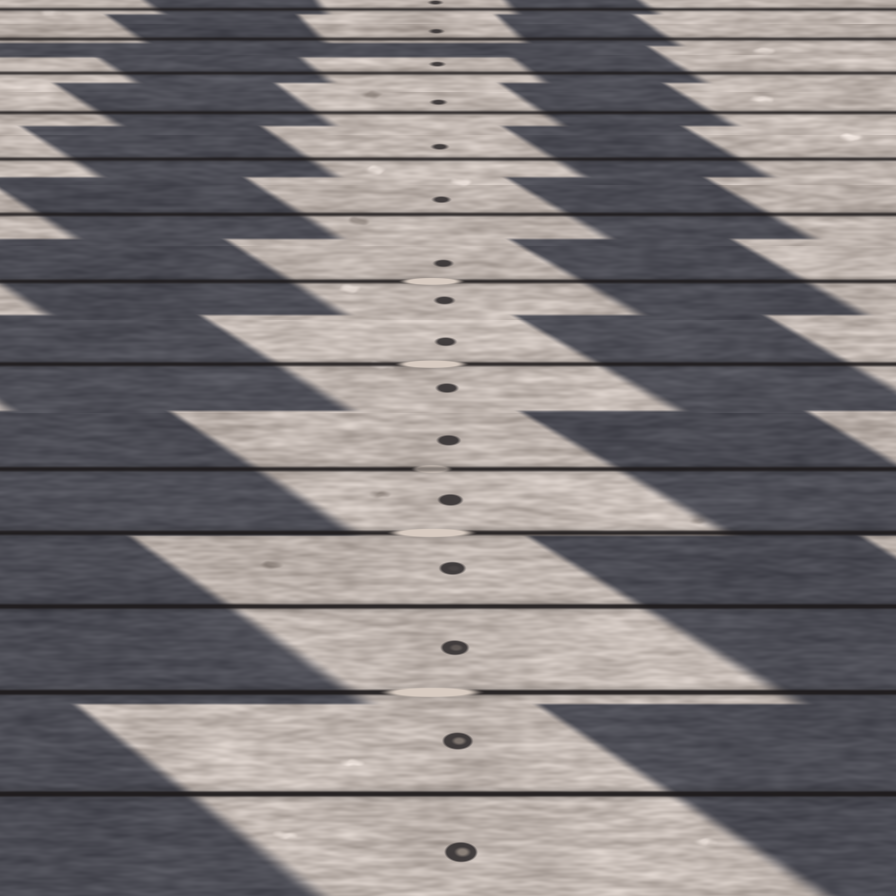
This texture is drawn by a Shadertoy shader. Its source:

```glsl
// Wooden deck in perspective, crossed by saw-toothed shadows of a railing.
// Rows are spaced as 1/depth below a horizon; every shadow edge slants across
// one row and then jumps back. Grooves, screws and grain follow the boards.

#define HORIZON 0.469        // height of the vanishing line above the top edge
#define DEPTH 7.115          // perspective strength
#define ROW_OFFSET 5.67      // row number shift
#define PITCH 0.4795         // board depth, in shadow rows
#define GROOVE_PHASE 0.06    // depth of groove zero
#define SUN vec3(0.745, 0.705, 0.68)
#define SHADE vec3(0.295, 0.297, 0.33)
#define GROOVE vec3(0.13, 0.115, 0.12)
#define GLINT vec3(0.85, 0.80, 0.76)
#define GRAIN 0.13

float hash(vec2 p) {
    p = fract(p * vec2(0.1031, 0.1137));
    p += dot(p, p.yx + 33.33);
    return fract((p.x + p.y) * p.x * 17.0);
}

vec2 gradient(vec2 cell) {
    float angle = 6.2832 * hash(cell);
    return vec2(cos(angle), sin(angle));
}

float gradientNoise(vec2 p) {
    vec2 i = floor(p), f = p - i, u = f * f * (3.0 - 2.0 * f);
    vec2 e = vec2(1, 0);
    return mix(mix(dot(gradient(i), f), dot(gradient(i + e), f - e), u.x),
               mix(dot(gradient(i + e.yx), f - e.yx), dot(gradient(i + 1.0), f - 1.0), u.x), u.y);
}

// Screen height (downwards) of a depth, and the depth of a screen height
float depthToY(float n) { return DEPTH / (n + ROW_OFFSET) - HORIZON; }
float yToDepth(float y) { return DEPTH / (y + HORIZON) - ROW_OFFSET; }

// Sunlight in one row of teeth; four slanted edges alternate sun and shade
float rowLight(vec2 p, float row, float scale) {
    float top = depthToY(row), bottom = depthToY(row - 1.0);
    float t = (p.y - top) / (bottom - top);
    vec4 edgeTop = vec4(0.130, 0.337, 0.552, 0.7005) + vec4(-0.76, -0.3215, 0.06, 0.436) * top;
    vec4 edgeBottom = vec4(0.1875, 0.3645, 0.570, 0.724) + vec4(-0.385, 0.06, 0.41, 0.69) * bottom;
    float blur = 0.003 + (0.006 + 0.014 * clamp(t, 0.0, 1.0)) * scale;
    vec4 past = smoothstep(-blur, blur, p.x - mix(edgeTop, edgeBottom, t));
    return 1.0 - past.x + past.y - past.z + past.w;
}

void mainImage(out vec4 fragColor, in vec2 fragCoord) {
    vec2 p = fragCoord / iResolution.xy;
    p.y = 1.0 - p.y;
    float soft = max(0.0018, 0.8 / iResolution.y);
    float scale = (p.y + HORIZON) / (1.0 + HORIZON);
    float depth = yToDepth(p.y);

    // Shadow teeth, blended over the nearest step between rows
    float stepRow = floor(depth + 0.5);
    float light = mix(rowLight(p, stepRow + 1.0, scale), rowLight(p, stepRow, scale),
                      smoothstep(-soft, soft, p.y - depthToY(stepRow)));
    // Thin cross shadow near the far end
    light *= 1.0 - smoothstep(soft, -soft, abs(p.y - 0.056) - 0.008)
                 * smoothstep(0.725, 0.71, p.x);

    // Wood: tint per board, streaks along it and broad stains
    float boardPos = (depth - GROOVE_PHASE) / PITCH;
    float board = floor(boardPos);
    float streak = gradientNoise(vec2(p.x * 14.0, p.y * 110.0) + board * 7.0)
                 + 0.7 * gradientNoise(vec2(p.x * 50.0, p.y * 230.0))
                 + 0.5 * gradientNoise(p * vec2(5.0, 18.0) + 40.0);
    float tint = 0.045 * (hash(vec2(board + 30.0, 5.0)) - 0.5);
    vec3 color = mix(SHADE, SUN, light);
    color += (streak * GRAIN + tint) * mix(0.45, 1.0, light);

    // Sparse pale and dark scars
    vec2 scarGrid = p * vec2(11.0, 23.0), cell = floor(scarGrid);
    float pick = hash(cell + 12.0);
    vec2 center = 0.3 + 0.4 * vec2(hash(cell + 3.0), hash(cell + 71.0));
    vec2 offset = (scarGrid - cell - center) * vec2(1.0, 1.3);
    float scar = smoothstep(0.16, 0.04, length(offset + 0.08 * gradientNoise(p * 90.0)));
    color += scar * light * (0.13 * step(0.92, pick) - 0.16 * step(pick, 0.04));

    // Screws, one on each board, with every other one lost far away
    float screwDepth = GROOVE_PHASE + PITCH * (board + 0.5);
    float odd = mod(board, 2.0);
    vec2 radius = vec2(0.017, 0.0105 * scale) * scale + 0.001;
    vec2 toScrew = (p - vec2(0.486 + 0.03 * p.y, depthToY(screwDepth))) / radius;
    float r = length(toScrew), screwSoft = soft / radius.y * 0.7;
    float head = smoothstep(1.0 + screwSoft, 1.0 - screwSoft, r);
    float hollow = smoothstep(0.6, 0.2, length(toScrew - vec2(0.1, 0.0)));
    vec3 screwColor = mix(GROOVE + 0.07, vec3(0.52, 0.48, 0.45), hollow * smoothstep(0.7, 0.95, scale));
    color = mix(color, screwColor, head * 0.9 * max(odd, step(board, 6.5)));

    // Grooves, alternate ones closing up in the distance
    float groove = floor(boardPos + 0.5);
    float even = 1.0 - mod(groove, 2.0);
    float shown = max(1.0 - even, step(groove, 2.5));
    float gap = abs(p.y - depthToY(GROOVE_PHASE + PITCH * groove));
    float width = 0.0008 + 0.0022 * scale;
    float line = smoothstep(width + soft, width - soft, gap) * shown;
    color = mix(color, GROOVE, line * mix(0.72, 0.95, scale));
    color *= 1.0 - 0.12 * shown * smoothstep(4.0 * width, width, gap);

    // Sunlit joist seen through some of the grooves
    float lit = max(even, smoothstep(1.0, 5.0, groove) * smoothstep(9.0, 7.0, groove));
    vec2 glint = vec2((p.x - 0.482) / (0.062 * scale * lit + 0.0001), gap / (width * 2.0));
    color = mix(color, GLINT, shown * lit * smoothstep(1.15, 0.75, length(glint)));

    fragColor = vec4(clamp(color, 0.0, 1.0), 1.0);
}
```
